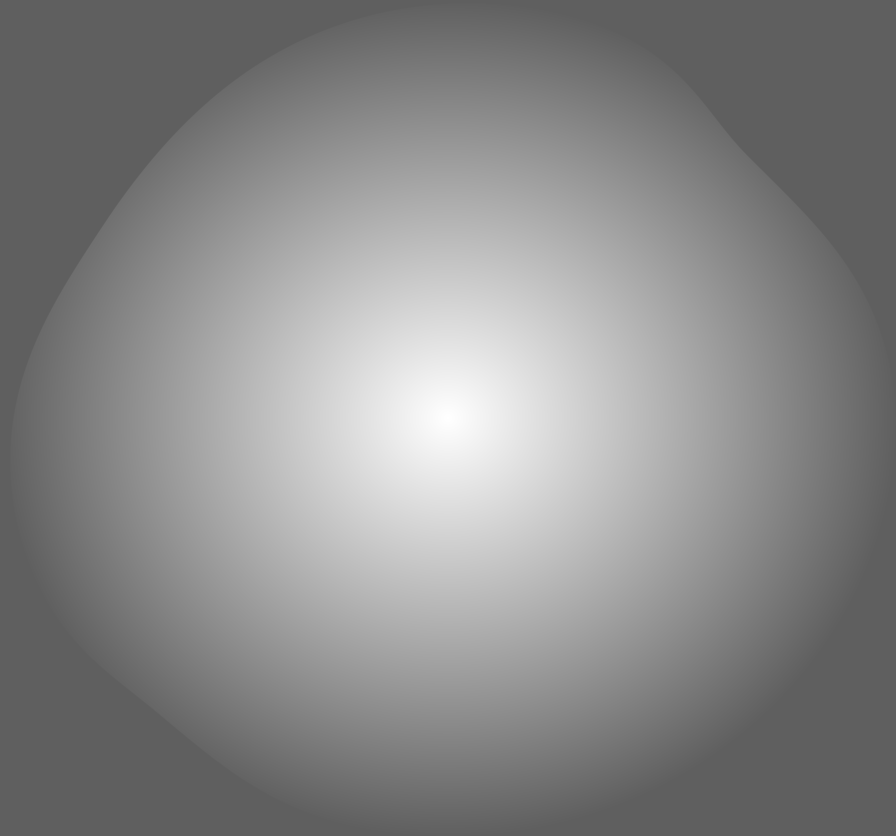
This background is drawn by a WebGL 2 fragment shader. Its source:

```glsl
#version 300 es
precision highp float;
// A soft white glow fading to flat grey inside a lopsided round blob.
// The glow is a linear radial ramp over the canvas ellipse; the blob outline
// is the unit circle pressed in by a few smooth dents placed by angle.
uniform vec2 u_resolution;
out vec4 fragColor;

// Bell-shaped dent at a direction in degrees, with its own width on each side
float dent(float angle, float centre, float depth, float widthBefore, float widthAfter) {
  float offset = mod(angle - centre + 180.0, 360.0) - 180.0;
  float t = offset / (offset < 0.0 ? widthBefore : widthAfter);
  return depth * exp(-0.5 * t * t);
}

// Blob radius for a direction in degrees
float outline(float angle) {
  return 1.003
    - dent(angle, 43.0, 0.086, 17.0, 11.0)    // upper right
    - dent(angle, 148.0, 0.106, 28.0, 21.0)   // upper left
    - dent(angle, 228.0, 0.045, 10.0, 13.0);  // lower left
}

void main() {
  // The canvas spans -1 to 1 on both axes, so circles become ellipses
  vec2 p = 2.0 * gl_FragCoord.xy / u_resolution - 1.0;
  float radius = length(p);
  float angle = degrees(atan(p.y, p.x + 1e-6));

  // Radial ramp, cut by the smoothed outline
  vec3 grey = vec3(0.374);
  vec3 glow = mix(vec3(1.0), grey, min(radius, 1.0));
  float pixel = 2.0 / min(u_resolution.x, u_resolution.y);
  float inside = 1.0 - smoothstep(-0.7 * pixel, 0.7 * pixel, radius - outline(angle));

  fragColor = vec4(mix(grey, glow, inside), 1.0);
}
```
